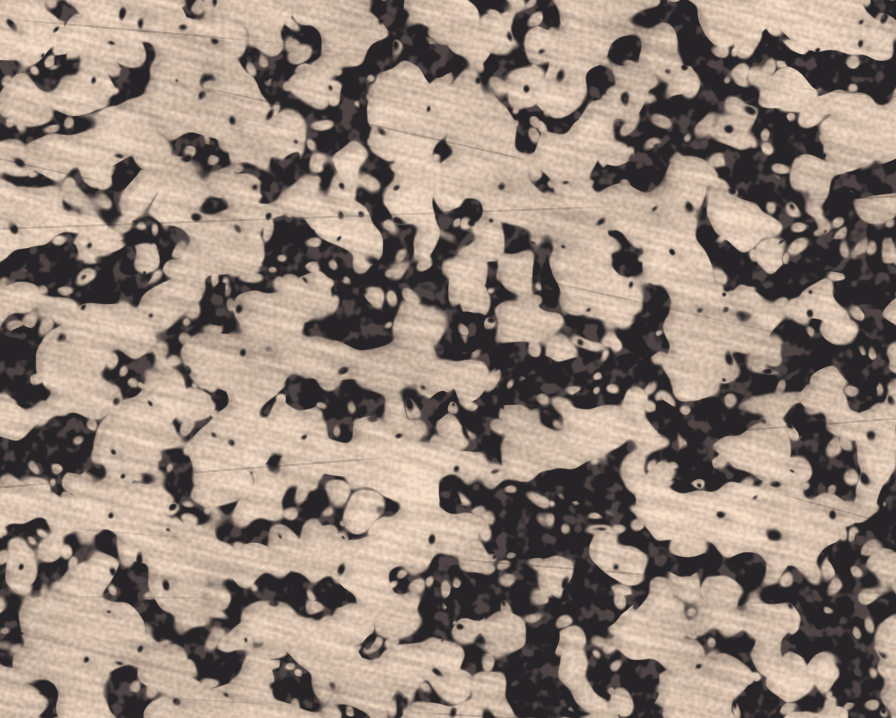
Reproduce this texture procedurally as a Shadertoy shader.

```glsl
// Polished section of a porous sintered metal: a pale scratched matrix cut by
// dark branching pores. Ridged gradient noise opens the pores, scattered round
// grains and beads fill them back in, and stretched noise adds the polish marks.

const vec3 PORE_BLACK = vec3(0.15, 0.14, 0.15);
const vec3 PORE_MURK = vec3(0.31, 0.27, 0.27);
const vec3 METAL_BRIGHT = vec3(0.93, 0.84, 0.755);
const vec3 METAL_DULL = vec3(0.64, 0.565, 0.51);

const float PORE_BIAS = 0.60;        // higher opens more pores
const float PORE_SLOPE = 0.022;      // turns noise height into distance
const float RIGHT_DENSITY = 0.45;    // extra porosity along the right side
const float GRAIN_CELL = 0.075;
const float BEAD_CELL = 0.028;
const float PIT_CELL = 0.045;
const float EDGE_SOFTNESS = 0.0028;
const float POLISH_ANGLE = -0.24;
const vec2 SMEAR_OFFSET = vec2(-0.010, 0.006);
const int SCRATCH_COUNT = 9;

vec2 hash2(vec2 p) {
    vec3 q = fract(p.xyx * vec3(0.1031, 0.1030, 0.0973));
    q += dot(q, q.yzx + 33.33);
    return fract((q.xx + q.yz) * q.zy);
}

float cornerSlope(vec2 cell, vec2 offset) {
    float angle = 6.2832 * hash2(cell).x;
    return dot(vec2(cos(angle), sin(angle)), offset);
}

// Gradient noise scaled to roughly unit variance
float noise(vec2 p) {
    vec2 i = floor(p), f = p - i;
    vec2 u = f * f * f * (f * (f * 6.0 - 15.0) + 10.0);
    vec2 e = vec2(0.0, 1.0);
    float low = mix(cornerSlope(i, f), cornerSlope(i + e.yx, f - e.yx), u.x);
    float high = mix(cornerSlope(i + e, f - e), cornerSlope(i + 1.0, f - 1.0), u.x);
    return 4.6 * mix(low, high, u.y);
}

vec2 rotate(vec2 p, float angle) {
    float c = cos(angle), s = sin(angle);
    return vec2(c * p.x + s * p.y, c * p.y - s * p.x);
}

float smoothMin(float a, float b, float k) {
    float h = max(k - abs(a - b), 0.0) / k;
    return min(a, b) - 0.25 * h * h * k;
}

// Signed distance to discs scattered over a jittered grid
float discs(vec2 p, float cell, float presence, vec2 radii, float seed) {
    vec2 home = floor(p / cell);
    float d = cell;
    for (int y = -1; y <= 1; y++)
    for (int x = -1; x <= 1; x++) {
        vec2 id = home + vec2(x, y);
        vec2 pick = hash2(id + seed);
        vec2 centre = (id + 0.15 + 0.7 * hash2(id + seed + 71.0)) * cell;
        float radius = mix(radii.x, radii.y, pick.y);
        if (pick.x < presence) d = min(d, length(p - centre) - radius);
    }
    return d;
}

// Positive inside open pores, growing with their depth
float porosity(vec2 p) {
    float aspect = iResolution.x / iResolution.y;
    float field = PORE_BIAS - abs(noise(p * 7.0 + 3.7));
    field += 0.60 * noise(p * vec2(12.5, 14.5) + 41.3);
    field += 0.30 * noise(p * 26.0 + 17.9);
    field += 0.30 * noise(p * 3.0 + 88.1);
    return field + RIGHT_DENSITY * smoothstep(0.75, 1.0, p.x / aspect);
}

// Signed distance to the metal surface: negative in metal, positive in pores
float metalDistance(vec2 p) {
    float pore = porosity(p);
    vec2 bent = p + 0.005 * vec2(noise(p * 16.0 + 5.3), noise(p * 16.0 + 60.7));
    float grains = discs(bent, GRAIN_CELL, 0.50, vec2(0.017, 0.036), 11.0);
    float beads = discs(bent, BEAD_CELL, 0.48, vec2(0.005, 0.0115), 37.0);
    float balls = min(grains, beads) + 0.014 * smoothstep(0.9, 1.7, pore);
    float metal = smoothMin(pore * PORE_SLOPE, balls, 0.005);
    float pits = discs(bent, PIT_CELL, 0.35, vec2(0.002, 0.006), 53.0);
    return max(metal, -pits);
}

// A few long thin lines of varied slant, broken along their length
float scratches(vec2 p) {
    float mark = 0.0;
    for (int i = 0; i < SCRATCH_COUNT; i++) {
        float n = float(i);
        vec2 pick = hash2(vec2(n, 23.0));
        vec2 q = rotate(p - vec2(0.6, (n + pick.x) / float(SCRATCH_COUNT)),
                        mix(-0.38, 0.16, pick.y));
        float line = 1.0 - smoothstep(0.0006, 0.0022, abs(q.y));
        mark = max(mark, line * smoothstep(-0.2, 1.0, noise(vec2(q.x * 3.0, n * 7.3 + 0.4))));
    }
    return mark;
}

void mainImage(out vec4 fragColor, in vec2 fragCoord) {
    vec2 p = fragCoord / iResolution.y;
    float d = metalDistance(p);
    float edge = max(EDGE_SOFTNESS, 0.8 / iResolution.y);

    // Polished metal: clouds, fine streaks, grit and shade beside the pores
    vec2 along = rotate(p, POLISH_ANGLE);
    float dullness = 0.29 + 0.09 * noise(p * 5.0 + 29.0);
    dullness += 0.09 * noise(along * vec2(9.0, 70.0)) + 0.08 * noise(along * vec2(14.0, 160.0));
    dullness += 0.08 * noise(p * 150.0);
    dullness += 0.40 * smoothstep(-0.012, 0.012, metalDistance(p + SMEAR_OFFSET));
    dullness += 0.35 * exp(min(d, 0.0) / 0.004) + 0.45 * scratches(p);
    vec3 metal = mix(METAL_BRIGHT, METAL_DULL, clamp(dullness, -0.1, 1.3));

    // Pore floor: near black with patches of faint murk
    float murk = smoothstep(0.2, 1.8, noise(p * 38.0 + 9.0) + 0.5 * noise(p * 95.0));
    vec3 pore = mix(PORE_BLACK, PORE_MURK, murk);

    fragColor = vec4(mix(metal, pore, smoothstep(-edge, edge, d)), 1.0);
}
```
